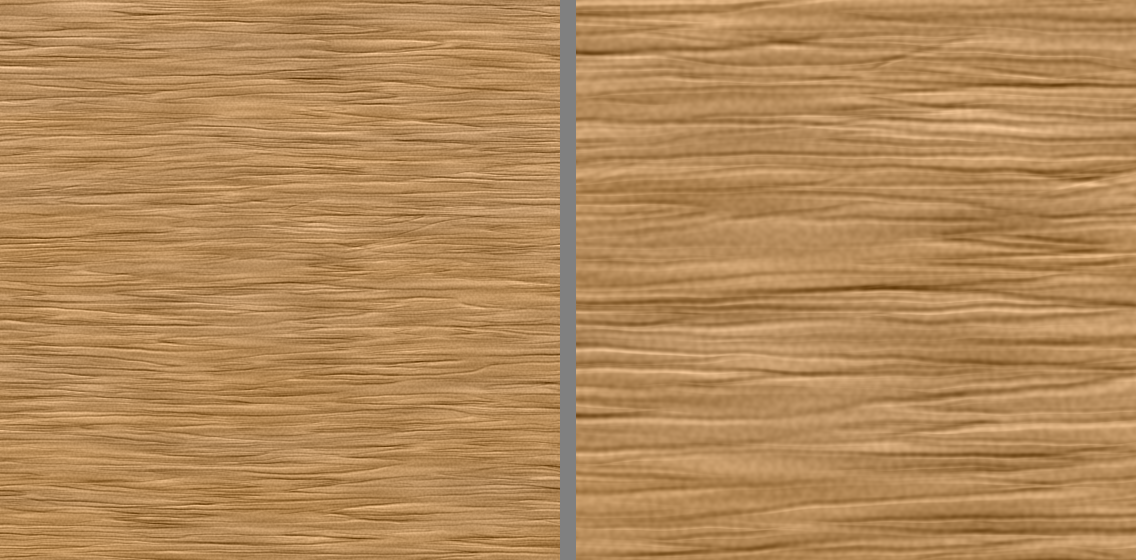
Left: the whole. Right: its middle third, enlarged.
Write a Shadertoy shader that draws this texture.

```glsl
// Tan wood-grain leather: fine, near-horizontal creases with soft relief lighting.

const vec3  BASE_TAN      = vec3(0.727, 0.558, 0.366);
const vec3  TONE_TINT     = vec3(1.0, 0.97, 0.97);   // how brightness moves each channel
const vec3  HEIGHT_TINT   = vec3(0.020, 0.025, 0.040); // paler and greyer towards the top
const float CREASE_WIDTH  = 0.0016;  // in canvas heights
const float LIP_LIGHT     = 0.62;    // highlight below a crease, relative to its depth
const float FOLD_CONTRAST = 0.075;
const float FIBRE_CONTRAST = 0.15;
const float BROAD_CONTRAST = 0.025;
const float GRAIN_CONTRAST = 0.06;
const float DIAGONAL_SLOPE = 0.15;
const float DIAGONAL_BAND  = 0.62;   // height of the zone with slanted creases
const mat2  GRAIN_TURN    = mat2(0.8, 0.6, -0.6, 0.8);

// Unit gradient vector for a lattice cell.
vec2 cellGradient(vec2 cell) {
    uvec2 q = uvec2(ivec2(cell) + 32768);
    uint h = q.x * 1597334673u ^ q.y * 3812015801u;
    h = (h ^ (h >> 15)) * 2246822519u;
    h = (h ^ (h >> 13)) * 3266489917u;
    h ^= h >> 16;
    float angle = float(h & 65535u) * 6.28319 / 65536.0;
    return vec2(cos(angle), sin(angle));
}

float gradientNoise(vec2 p) {
    vec2 cell = floor(p), f = p - cell;
    vec2 u = f * f * f * (f * (f * 6.0 - 15.0) + 10.0);
    float a = dot(cellGradient(cell), f);
    float b = dot(cellGradient(cell + vec2(1, 0)), f - vec2(1, 0));
    float c = dot(cellGradient(cell + vec2(0, 1)), f - vec2(0, 1));
    float d = dot(cellGradient(cell + vec2(1, 1)), f - vec2(1, 1));
    return mix(mix(a, b, u.x), mix(c, d, u.x), u.y);
}

// Gentle bends and small wobbles shared by all the grain.
vec2 bendGrain(vec2 p) {
    float bend = 0.020 * gradientNoise(p * vec2(1.6, 3.5) + 3.7)
               + 0.004 * gradientNoise(p * vec2(5.0, 15.0) + 21.3)
               + 0.0016 * gradientNoise(p * vec2(30.0, 45.0) + 8.1);
    return p + vec2(0.0, bend);
}

// Field whose zero contours are the crease lines.
float creaseField(vec2 p, vec2 frequency, float seed) {
    return gradientNoise(p * frequency + seed)
         + 0.3 * gradientNoise(p * frequency * vec2(0.8, 0.53) + seed + 51.7);
}

// Dark groove with a lit lower lip; fades where a contour turns back on itself.
float creaseRelief(vec2 p, vec2 frequency, float seed, float width) {
    float stepY = 0.04 / frequency.y;
    float value = creaseField(p, frequency, seed);
    float slope = (creaseField(p + vec2(0.0, stepY), frequency, seed) - value) / 0.04;
    float offset = value * slope / (slope * slope + 0.01) / frequency.y;
    float groove = offset / width;
    float lip = (offset + 2.1 * width) / (1.2 * width);
    float depth = smoothstep(-0.55, 0.3, gradientNoise(p * vec2(3.5, 31.0) + seed + 9.4));
    float firm = smoothstep(0.05, 0.4, abs(slope));
    return depth * firm * (LIP_LIGHT * exp(-lip * lip) - exp(-groove * groove));
}

void mainImage(out vec4 fragColor, in vec2 fragCoord) {
    vec2 uv = fragCoord / iResolution.y;
    vec2 p = bendGrain(uv);
    float width = max(CREASE_WIDTH, 0.7 / iResolution.y);

    // Slanted creases gather in a loose band.
    float bandOffset = (uv.y - DIAGONAL_BAND) / 0.11;
    float diagonal = exp(-bandOffset * bandOffset)
                   * smoothstep(-0.2, 0.25, gradientNoise(uv * vec2(3.0, 7.0) + 33.2));
    vec2 slanted = p - vec2(0.0, DIAGONAL_SLOPE * p.x);

    // Crease layers, from long and deep to short and shallow.
    float tone = 0.0;
    tone += 0.17 * creaseRelief(p, vec2(2.6, 47.0), 4.3, width * 1.1) * (1.0 - 0.5 * diagonal);
    tone += 0.14 * creaseRelief(p, vec2(3.6, 69.0), 17.9, width);
    tone += 0.09 * creaseRelief(p, vec2(6.0, 101.0), 42.6, width * 0.85);
    tone += 0.14 * diagonal * creaseRelief(slanted, vec2(5.0, 52.0), 71.2, width);

    // Soft folds, fine fibres, broad patches and surface grain.
    tone += FOLD_CONTRAST * gradientNoise(p * vec2(3.2, 74.0) + 12.8);
    tone += FIBRE_CONTRAST * gradientNoise(p * vec2(7.0, 118.0) + 63.5);
    tone += BROAD_CONTRAST * gradientNoise(p * vec2(1.6, 8.0) + 28.4);
    tone += GRAIN_CONTRAST * gradientNoise(GRAIN_TURN * uv * 230.0 + 5.6);

    // Faint warm streaks on top of the tan.
    float warmth = gradientNoise(p * vec2(2.5, 24.0) + 80.3);
    vec3 color = BASE_TAN + tone * TONE_TINT + HEIGHT_TINT * (uv.y - 0.5);
    color += warmth * vec3(0.014, 0.0, -0.024);
    fragColor = vec4(clamp(color, 0.0, 1.0), 1.0);
}
```
